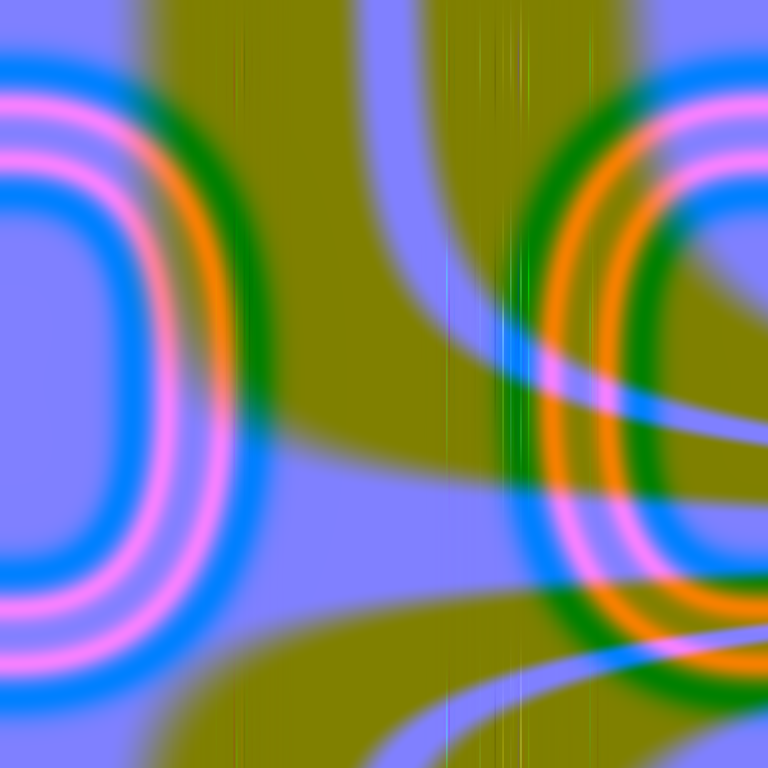
A Shadertoy shader for this background:

```glsl
// Twin rounded double rings over curved ribbons that sweep from vertical to
// horizontal. Red carries the rings, blue the ribbons, green stays at half;
// clusters of thin hashed columns add vertical streaks.

// Rings: superellipses mirrored about a vertical axis
const float MIRROR_X = 0.504;
const float RING_Y = 0.499;
const vec2 RING_RADII = vec2(0.254, 0.328);
const float RING_POWER = 2.5;
const float LINE_OFFSET = 0.037;    // bright lines on both sides of the contour
const float LINE_WIDTH = 0.0185;
const float HALO_OFFSET = 0.081;    // dark halos outside the bright lines
const float HALO_WIDTH = 0.028;

// Ribbons
const float FOLD_Y = 0.294;         // height where the ribbons run flat
const float UPPER_BEND = 0.254;
const float LOWER_BEND = 4.45;
const float HALF_PI = 1.5707963;

// Streaks
const float COLUMNS = 300.0;
const vec3 STREAK_TINT = vec3(0.7, 1.0, 0.55);
// x, half width, strength of each cluster
const vec3 CLUSTERS[5] = vec3[5](
    vec3(0.305, 0.022, 0.22), vec3(0.584, 0.009, 0.45),
    vec3(0.633, 0.009, 0.90), vec3(0.673, 0.016, 1.30),
    vec3(0.767, 0.012, 0.40));
// y, half height, strength of each zone
const vec3 ZONES[4] = vec3[4](
    vec3(0.91, 0.055, 0.9), vec3(0.60, 0.085, 1.0),
    vec3(0.45, 0.080, 0.5), vec3(0.03, 0.080, 0.7));

float bell(float x, float width) {
    float t = x / width;
    return exp(-t * t);
}

vec3 hash3(vec2 p) {
    vec3 q = fract(p.xyx * vec3(0.1031, 0.1030, 0.0973));
    q += dot(q, q.yxz + 33.33);
    return fract((q.xxy + q.yzz) * q.zyx);
}

// Approximate signed distance to the middle contour of the nearer ring
float ringDistance(vec2 p) {
    vec2 q = vec2(MIRROR_X - abs(p.x - MIRROR_X), p.y - RING_Y);
    q = max(abs(q) / RING_RADII, 0.001);
    vec2 powers = pow(q, vec2(RING_POWER));
    float k = pow(powers.x + powers.y, 1.0 / RING_POWER);
    vec2 slope = pow(q / k, vec2(RING_POWER - 1.0)) / RING_RADII;
    return (k - 1.0) / length(slope);
}

float ringLevel(vec2 p) {
    float s = abs(ringDistance(p));
    return 0.5 + 0.5 * bell(s - LINE_OFFSET, LINE_WIDTH)
               - 0.5 * bell(s - HALO_OFFSET, HALO_WIDTH);
}

// Ribbon coordinate: equals x far from the fold and shrinks towards it
float ribbonLevel(vec2 p) {
    float h = p.y - FOLD_Y;
    float bend = h > 0.0 ? tanh(h / UPPER_BEND)
                         : sin(min(-h * LOWER_BEND, HALF_PI));
    float u = p.x * bend;
    float first = 1.0 - smoothstep(0.13, 0.245, u);
    float middle = smoothstep(0.432, 0.485, u)
                 * (1.0 - smoothstep(0.515, 0.572, u));
    float last = smoothstep(0.765, 0.87, u);
    return first + middle + last;
}

vec3 streaks(vec2 p) {
    float column = floor(p.x * COLUMNS);
    float f = fract(p.x * COLUMNS);
    float profile = smoothstep(0.0, 0.35, f) * smoothstep(1.0, 0.65, f);

    float cluster = 0.0;
    for (int i = 0; i < CLUSTERS.length(); i++)
        cluster += CLUSTERS[i].z * bell(p.x - CLUSTERS[i].x, CLUSTERS[i].y);
    float zone = 0.0;
    for (int i = 0; i < ZONES.length(); i++)
        zone += ZONES[i].z * bell(p.y - ZONES[i].x, ZONES[i].y);

    // Each column varies slowly along its height
    float row = p.y * 14.0;
    vec3 along = mix(hash3(vec2(column, floor(row))),
                     hash3(vec2(column, floor(row) + 1.0)),
                     smoothstep(0.0, 1.0, fract(row)));
    vec3 tone = hash3(vec2(column, 71.0)) - 0.5;
    float sparse = smoothstep(0.3, 0.9, hash3(vec2(column, 19.0)).x);
    return tone * STREAK_TINT * along.x * sparse * profile * cluster * zone * 2.0;
}

void mainImage(out vec4 fragColor, in vec2 fragCoord) {
    vec2 p = fragCoord / iResolution.xy;
    vec3 color = vec3(ringLevel(p), 0.5, ribbonLevel(p));
    color += streaks(p);
    fragColor = vec4(clamp(color, 0.0, 1.0), 1.0);
}
```
